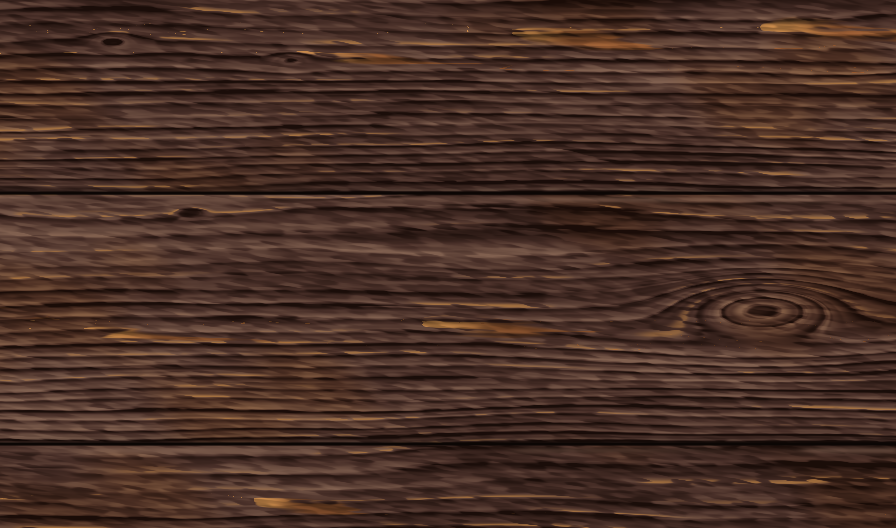
Give the GLSL for this texture, as a Shadertoy shader.

```glsl
// Dark stained timber: three wide horizontal planks parted by thin black seams.
// Growth rings are level lines of a height field that closes around knots;
// smooth cellular noise adds fibres and pores, tapered strips add ochre wear.

const float PLANK = 0.475;          // plank height, in canvas heights
const float SEAM_Y = 0.159;         // height of the lowest seam
const float SEAM_WIDTH = 0.003;     // half width of a seam
const float RINGS = 20.0;           // growth rings across a plank
const float KNOT_STRETCH = 2.8;     // knot length over its height
const float KNOT_LIFT = 2.0;        // ring displacement in knot radii
const float KNOT_PART = 0.95;       // how far rings part around a knot
const float STREAK_TILT = -0.03;
const vec3 DEEP  = vec3(0.10, 0.05, 0.035);
const vec3 BROWN = vec3(0.285, 0.185, 0.158);
const vec3 PALE  = vec3(0.50, 0.375, 0.31);
const vec3 OCHRE = vec3(0.46, 0.27, 0.14);
const vec3 GOLD  = vec3(0.70, 0.48, 0.25);

// Knots: centre x, y, radius, darkness of the core
const vec4 KNOTS[4] = vec4[4](
    vec4(1.443, 0.412, 0.050, 0.08), vec4(0.361, 0.597, 0.009, 0.45),
    vec4(0.550, 0.885, 0.011, 0.45), vec4(0.214, 0.921, 0.013, 0.15));

// Worn streaks: left end x, y, length, half width
const vec4 STREAKS[7] = vec4[7](
    vec4(0.80, 0.390, 0.42, 0.018), vec4(0.16, 0.375, 0.40, 0.012),
    vec4(0.56, 0.900, 0.44, 0.010), vec4(0.97, 0.942, 0.30, 0.022),
    vec4(1.44, 0.952, 0.40, 0.024), vec4(0.48, 0.058, 0.25, 0.013),
    vec4(-0.08, 0.420, 0.20, 0.014));

float hash(vec2 p) {
    p = fract(p * vec2(0.1031, 0.1137));
    p += dot(p, p.yx + 33.33);
    return fract((p.x + p.y) * p.x * 7.13);
}

// Smooth cellular noise: random cell values blended by distance
float cells(vec2 p) {
    vec2 base = floor(p);
    float sum = 0.0, total = 0.0;
    for (int j = -1; j <= 1; j++)
    for (int i = -1; i <= 1; i++) {
        vec2 c = base + vec2(i, j);
        vec2 d = c + vec2(hash(c + 17.0), hash(c + 59.0)) - p;
        float w = exp(-6.0 * dot(d, d));
        sum += w * hash(c + 101.0);
        total += w;
    }
    return sum / total;
}

// Layered sines for slow waves along the grain
float waves(vec2 p) {
    return (sin(p.x * 2.3 + p.y * 5.0 + 1.0) + 0.6 * sin(p.x * 5.1 - p.y * 9.0)
          + 0.35 * sin(p.x * 11.7 + p.y * 17.0 + 2.0)) / 1.95;
}

float plankId(float y) { return floor((y - SEAM_Y) / PLANK); }

void mainImage(out vec4 fragColor, in vec2 fragCoord) {
    vec2 p = fragCoord / iResolution.y;
    float px = 1.0 / iResolution.y;
    float id = plankId(p.y);
    vec2 q = p + vec2(id * 7.3, 0.0);

    // Height field of the grain, parted and lifted around knots of the plank
    float grainY = p.y + 0.007 * waves(q);
    float core = 0.0;
    for (int i = 0; i < 4; i++) {
        vec4 k = KNOTS[i];
        if (plankId(k.y) != id) continue;
        vec2 d = (p - k.xy) / (k.z * vec2(KNOT_STRETCH, 1.0));
        float r2 = dot(d, d);
        grainY -= KNOT_PART * (p.y - k.y) * exp(-r2 / 2.5) + KNOT_LIFT * k.z * exp(-r2);
        core += k.w * exp(-1.5 * r2);
    }
    float v = (grainY - SEAM_Y) / PLANK - id;

    // Long fibres, slanted pores and broad stains
    float fibre = cells(vec2(q.x * 5.0, grainY * 120.0 + 50.0));
    float pore = cells(vec2(q.x * 30.0, p.y * 190.0 + q.x * 24.0 + 90.0));
    float stain = cells(vec2(q.x * 1.8, grainY * 14.0 + 30.0)) - 0.5;

    // Rings: closer near the lower edge, uneven in strength
    float phase = RINGS * v * (1.4 - 0.4 * v) + 0.22 * fibre + 1.0 * stain + 0.08 * pore;
    float ring = floor(phase), f = phase - ring;
    float strength = mix(1.1, 0.55, clamp(v, 0.0, 1.0))
                   * (0.2 + 1.2 * cells(vec2(q.x * 1.4, ring * 3.7 + 40.0)));
    float late = smoothstep(0.5, 0.86, f) * (1.0 - smoothstep(0.88, 1.0, f));
    float early = smoothstep(0.0, 0.1, f) * (1.0 - smoothstep(0.1, 0.4, f));

    float tone = 0.52 + 0.30 * (fibre - 0.5) + 0.42 * (pore - 0.5) + 0.35 * stain
               + strength * (0.26 * early - 0.5 * late) - core;
    tone -= id < 0.0 ? 0.09 : 0.0;
    tone += id == 0.0 ? 0.12 * (1.0 - p.x) : 0.0;
    vec2 shade = (p - vec2(1.12, 1.02)) / vec2(0.24, 0.09);
    tone -= 0.22 * exp(-dot(shade, shade));

    vec3 col = mix(DEEP, BROWN, clamp(tone * 2.0, 0.0, 1.0));
    col = mix(col, PALE, clamp(tone * 2.0 - 1.0, 0.0, 1.0));
    col *= mix(vec3(1.0), vec3(1.03, 0.97, 0.84), smoothstep(0.1, 0.8, waves(q * 1.7 + 3.0)));

    // Worn ochre strips with ragged edges, brightest at the left
    for (int i = 0; i < 7; i++) {
        vec4 s = STREAKS[i];
        float t = clamp((p.x - s.x) / s.z, 0.0, 1.0);
        float off = abs(p.y - s.y - STREAK_TILT * t + 0.02 * (fibre - 0.5));
        float halfWidth = s.w * sin(3.14159 * sqrt(t)) + 0.0001;
        float mask = 1.0 - smoothstep(0.4, 1.0, off / halfWidth);
        vec3 worn = mix(GOLD, OCHRE, smoothstep(0.08, 0.4, t)) * (0.45 + tone);
        col = mix(col, worn, 0.85 * mask * smoothstep(0.15, 0.45, fibre + 0.3 * (pore - 0.5)));
    }

    // Thin gold flecks on the bright side of some rings
    float fleck = smoothstep(0.55, 0.8, cells(vec2(q.x * 3.5, ring * 5.3 + 70.0)));
    col = mix(col, GOLD, 0.75 * fleck * early * early * smoothstep(0.35, 0.65, pore));

    // Seams: lit lip below, soft shadow above, dark gap between
    float gap = p.y - SEAM_Y - PLANK * floor((p.y - SEAM_Y) / PLANK + 0.5);
    float lip = exp(-pow(abs(gap + 0.012) / 0.006, 2.0));
    col = mix(col, PALE, 0.55 * lip * smoothstep(0.3, 0.7, cells(vec2(q.x * 5.0, 8.0))));
    col *= 1.0 - 0.45 * exp(-max(gap, 0.0) / 0.008) * step(0.0, gap);
    col = mix(DEEP * 0.45, col, smoothstep(SEAM_WIDTH - px, SEAM_WIDTH + px, abs(gap)));
    fragColor = vec4(col, 1.0);
}
```
